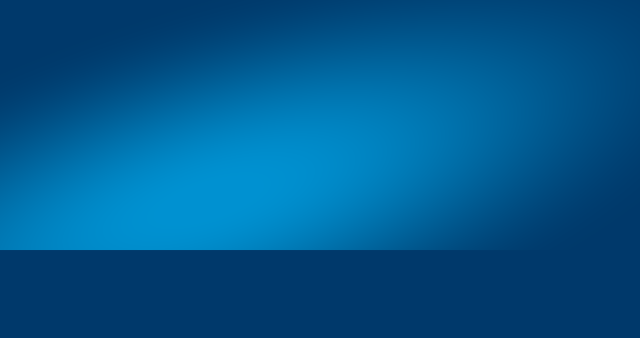
Reproduce this background procedurally as a WebGL 1 fragment shader.

```glsl
precision highp float;

uniform vec2 u_resolution;

// Layout, in canvas heights from the lower left
const float ASPECT = 1.9;
const float FLOOR_HEIGHT = 0.26;
const vec2 GLOW_CENTER = vec2(0.62, 0.406);
const vec2 GLOW_RADII = vec2(0.981, 0.33);
const float GLOW_TILT = 0.307;

// Falloff, in multiples of the glow radii
const float GLOW_CORE = 0.1;
const float GLOW_REACH = 1.75;

const vec3 NAVY = vec3(0.0, 0.225, 0.42);
const vec3 AZURE = vec3(0.0, 0.57, 0.82);

// Soft tilted ellipse: 1 at its core, 0 beyond its reach
float ellipseGlow(vec2 p) {
  float c = cos(GLOW_TILT);
  float s = sin(GLOW_TILT);
  vec2 d = p - GLOW_CENTER;
  vec2 local = vec2(c * d.x + s * d.y, c * d.y - s * d.x);
  float radius = length(local / GLOW_RADII);
  return 1.0 - smoothstep(GLOW_CORE, GLOW_REACH, radius);
}

void main() {
  vec2 uv = gl_FragCoord.xy / u_resolution;
  vec2 p = vec2(uv.x * ASPECT, uv.y);

  // The flat floor hides the lower part of the glow
  float halfPixel = 0.5 / u_resolution.y;
  float aboveFloor = smoothstep(FLOOR_HEIGHT - halfPixel, FLOOR_HEIGHT + halfPixel, p.y);

  vec3 color = mix(NAVY, AZURE, ellipseGlow(p) * aboveFloor);
  gl_FragColor = vec4(color, 1.0);
}
```
